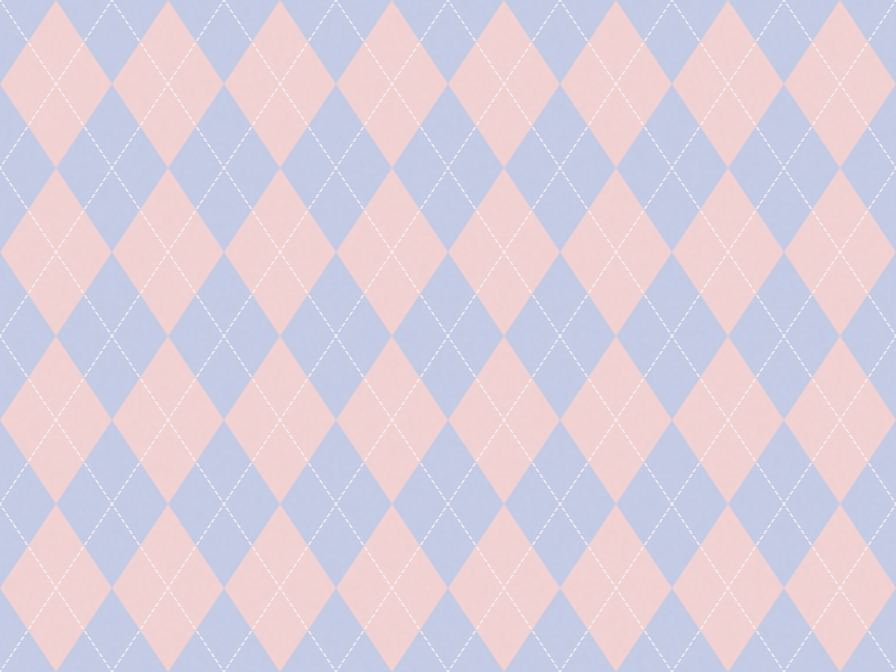
A WebGL 2 fragment shader for this pattern:

```glsl
#version 300 es
precision highp float;

#define REPEATS vec2(8.0, 4.0)
#define PINK vec3(0.945, 0.822, 0.825)
#define BLUE vec3(0.770, 0.796, 0.895)
#define STITCH vec3(0.965, 0.955, 0.970)
#define STITCH_WIDTH 0.0024   // share of canvas height
#define STITCH_OPACITY 0.85
#define DASHES 30.0           // per repeat, along each diagonal
#define DASH_FILL 0.68
#define WEAVE_GRID vec2(256.0, 192.0)
#define WEAVE_STRENGTH 0.010

uniform vec2 u_resolution;
out vec4 fragColor;

float hash(vec2 p) {
  vec3 q = fract(vec3(p.xyx) * 0.1031);
  q += dot(q, q.yzx + 33.33);
  return fract((q.x + q.y) * q.z);
}

// Distance to the nearest whole number
float toInteger(float x) {
  return abs(fract(x + 0.5) - 0.5);
}

// Smooth value noise that wraps after grid cells
float wrapNoise(vec2 p, vec2 grid) {
  vec2 i = floor(p);
  vec2 f = smoothstep(0.0, 1.0, p - i);
  vec2 a = mod(i, grid);
  vec2 b = mod(i + 1.0, grid);
  return mix(mix(hash(a), hash(vec2(b.x, a.y)), f.x),
             mix(hash(vec2(a.x, b.y)), hash(b), f.x), f.y);
}

// Dashed diagonal; pixel is the change of diagonal across one pixel
float stitch(float diagonal, float along, float pixel) {
  float width = STITCH_WIDTH * u_resolution.y;
  float offset = toInteger(diagonal) / pixel;
  float line = clamp(0.5 * width + 0.5 - offset, 0.0, min(1.0, width));
  float dashPixel = DASHES * REPEATS.y / u_resolution.y;
  float gap = toInteger(along * DASHES) - 0.5 * DASH_FILL;
  return line * clamp(0.5 - gap / dashPixel, 0.0, 1.0);
}

void main() {
  vec2 uv = gl_FragCoord.xy / u_resolution;
  vec2 p = uv * REPEATS;
  float pixel = length(REPEATS / u_resolution);

  // Diamonds touching at their corners
  vec2 fromCentre = abs(fract(p) - 0.5);
  float edge = (fromCentre.x + fromCentre.y - 0.5) / pixel;
  vec3 color = mix(PINK, BLUE, clamp(edge + 0.5, 0.0, 1.0));

  // Faint woven grain
  color += WEAVE_STRENGTH * (wrapNoise(uv * WEAVE_GRID, WEAVE_GRID) - 0.5);

  // Stitches crossing at the centre of every diamond
  float rising = stitch(p.x - p.y, p.y, pixel);
  float falling = stitch(p.x + p.y, p.y, pixel);
  color = mix(color, STITCH, STITCH_OPACITY * max(rising, falling));

  fragColor = vec4(color, 1.0);
}
```
